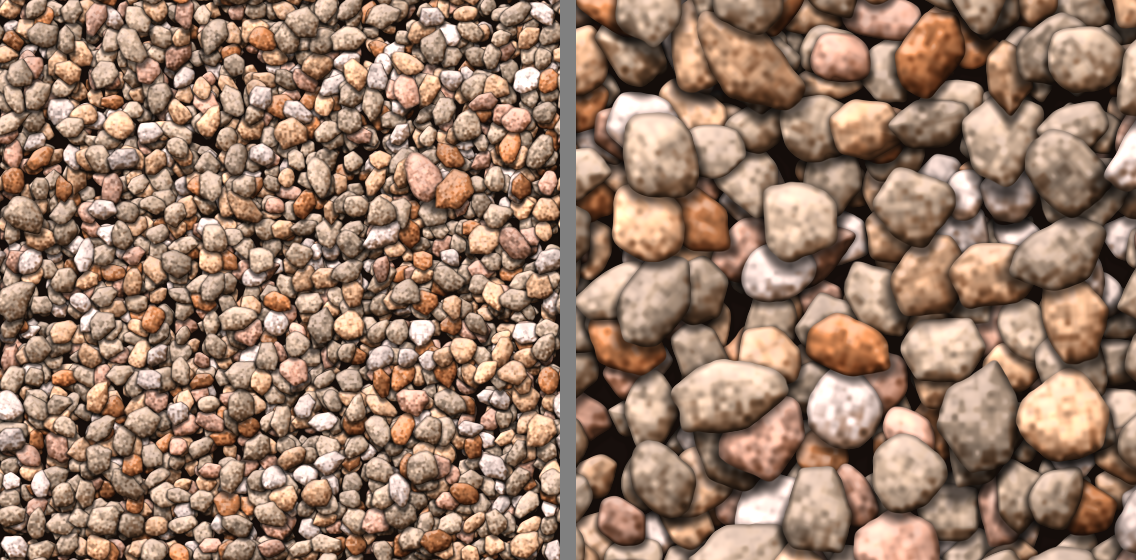
Left: the whole. Right: its middle third, enlarged.
Write a WebGL 1 fragment shader that draws this texture.

```glsl
precision highp float;
uniform vec2 u_resolution;

// Palette
const vec3 GAP = vec3(0.08, 0.05, 0.04);
const vec3 TAUPE = vec3(0.68, 0.58, 0.50);
const vec3 TAN = vec3(0.84, 0.65, 0.51);
const vec3 PALE = vec3(0.84, 0.75, 0.72);
const vec3 ROSE = vec3(0.76, 0.57, 0.49);
const vec3 RUST = vec3(0.68, 0.43, 0.27);
const vec3 GLINT = vec3(0.89, 0.79, 0.75);
const vec3 SHADE_TINT = vec3(1.0, 0.80, 0.62);

// Stone shape
const float JITTER = 0.54;
const float MIN_RADIUS = 0.40;
const float MAX_RADIUS = 0.57;
const float MAX_STRETCH = 1.28;
const float SIDES = 6.0;

// Light and surface
const vec3 LIGHT = vec3(-0.25, 0.62, 0.76);
const float AMBIENT = 0.27;
const float EXPOSURE = 1.14;
const float SHADOW = 0.36;
const float ROUGHNESS = 0.75;
const float GRAIN = 230.0;
const float TAU = 6.2831853;

float hash(vec2 p) {
  return fract(sin(dot(p, vec2(127.1, 311.7))) * 43758.5453);
}

float noise(vec2 p) {
  vec2 i = floor(p), f = fract(p);
  f = f * f * (3.0 - 2.0 * f);
  return mix(mix(hash(i), hash(i + vec2(1.0, 0.0)), f.x),
             mix(hash(i + vec2(0.0, 1.0)), hash(i + 1.0), f.x), f.y);
}

vec3 stoneColor(float pick, float tone) {
  vec3 c = TAUPE;
  c = mix(c, TAN, step(0.42, pick));
  c = mix(c, PALE, step(0.62, pick));
  c = mix(c, ROSE, step(0.76, pick));
  c = mix(c, RUST, step(0.90, pick));
  return c * mix(0.84, 1.12, tone);
}

// Rounded polygon: x is the distance (1 on the outline), yz its gradient
vec3 pebble(vec2 p, vec2 id, float sharpness) {
  float sum = 1e-20;
  vec2 slope = vec2(0.0);
  for (float k = 0.0; k < SIDES; k++) {
    float angle = (k + 0.45 * hash(id + vec2(k * 17.3, 5.1))) * TAU / SIDES;
    float reach = mix(0.78, 1.12, hash(id + vec2(3.7, k * 13.9)));
    vec2 side = vec2(cos(angle), sin(angle)) / reach;
    float t = max(dot(p, side), 0.001);
    float w = pow(t, sharpness - 1.0);
    sum += w * t;
    slope += w * side;
  }
  float d = pow(sum, 1.0 / sharpness);
  return vec3(d, slope * d / sum);
}

// Paints one wrapping grid of scattered stones over the color below
void addStones(inout vec3 color, vec2 uv, float count, float chance,
               float seed, float brightness) {
  vec2 q = uv * count;
  vec2 cell = floor(q);
  for (float y = -1.0; y <= 1.0; y++) {
    for (float x = -1.0; x <= 1.0; x++) {
      vec2 corner = cell + vec2(x, y);
      vec2 id = mod(corner, count) + seed;
      if (hash(id + 0.37) > chance) continue;
      vec2 shift = vec2(hash(id + 1.13), hash(id + 2.71)) - 0.5;
      float radius = mix(MIN_RADIUS, MAX_RADIUS, hash(id + 3.19));
      vec2 p = (q - corner - 0.5 - JITTER * shift) / radius;
      if (dot(p, p) > 5.0) continue;

      // Turn and stretch into the frame of the stone
      float angle = TAU * hash(id + 4.57);
      mat2 turn = mat2(cos(angle), -sin(angle), sin(angle), cos(angle));
      float stretch = mix(1.0, MAX_STRETCH, hash(id + 5.83));
      vec2 scale = vec2(1.0 / stretch, stretch);
      vec2 local = turn * p;
      float sharpness = mix(4.0, 16.0, hash(id + 6.41));
      vec3 shape = pebble(local * scale, id, sharpness);

      // Fine surface grain, fixed to the stone
      vec2 g = local * radius * GRAIN / count + 40.0 * shift;
      float fine = noise(g);
      float coarse = noise(g * 0.37 + 9.0);
      float d = shape.x + 0.10 * (coarse - 0.5) + 0.03 * (fine - 0.5);

      // Contact shadow, stronger below the stone
      color *= mix(SHADOW, 1.0, smoothstep(0.92, 1.25, d + 0.12 * p.y));

      // Domed normal with random tilt and roughness
      vec2 slope = (shape.yz * scale) * turn * d * d;
      vec2 tilt = 0.5 * vec2(hash(id + 7.29), hash(id + 8.93)) - 0.25;
      vec2 bump = ROUGHNESS * (vec2(fine, noise(g + 31.0)) - 0.5);
      vec3 normal = normalize(vec3(slope + tilt + bump, 1.0));
      float light = AMBIENT + max(dot(normal, LIGHT), 0.0);
      float rim = mix(1.0, 0.55, smoothstep(0.84, 1.02, d));
      vec3 stone = stoneColor(hash(id + 9.67), hash(id + 10.3));
      stone *= mix(SHADE_TINT, vec3(1.0), smoothstep(0.3, 0.95, light));
      stone *= light * rim * brightness * (0.73 + 0.32 * fine + 0.24 * coarse);
      stone = mix(stone, GLINT, 0.5 * rim * smoothstep(1.0, 1.3, light));

      float edge = 0.8 * count / (u_resolution.y * radius);
      float cover = 1.0 - smoothstep(1.0 - edge, 1.0 + edge, d);
      color = mix(color, stone, cover);
    }
  }
}

void main() {
  vec2 uv = gl_FragCoord.xy / u_resolution;
  vec3 color = GAP;
  addStones(color, uv, 28.0, 1.0, 11.0, 0.92);
  addStones(color, uv, 26.0, 0.92, 53.0, 0.97);
  addStones(color, uv, 23.0, 0.75, 97.0, 1.0);
  addStones(color, uv, 20.0, 0.32, 131.0, 1.0);
  addStones(color, uv, 14.0, 0.10, 171.0, 0.95);
  gl_FragColor = vec4(min(max(color * EXPOSURE, GAP), 1.0), 1.0);
}
```
